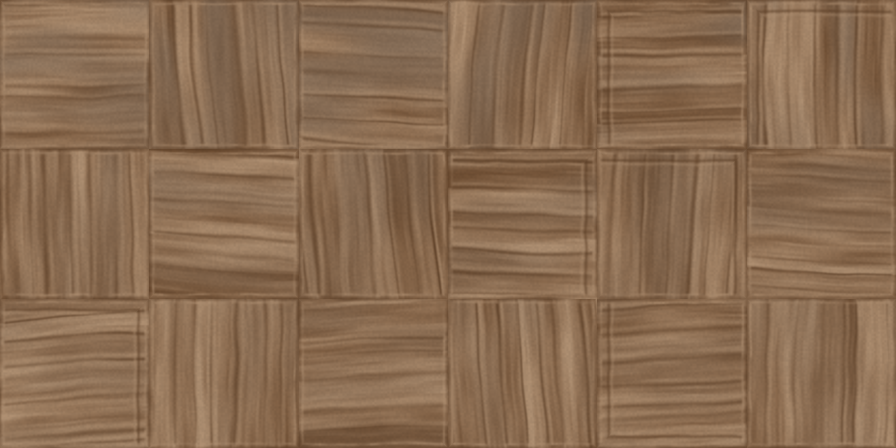
Write a Shadertoy shader that draws this texture.

```glsl
// Basket-weave wood parquet: square tiles whose grain turns a quarter from one
// to the next. Each tile is cut into uneven slats by nearly straight grooves,
// streaked with stretched value noise, then framed by thin worn joints.

#define TILES vec2(6.0, 3.0)  // repeats across and down
#define SLATS 6.5             // mean number of slats in a tile
#define WARP 0.040            // waviness of the grain
#define SLANT 0.09            // largest lean of the grain
#define GROOVE 0.085          // groove width, in slats
#define JOINT 0.010           // half width of the joint, in tiles
#define INSET 0.075           // distance of the corner trim from the edge
#define STREAK 1.05           // contrast of the grain streaks
#define SLAT_TONE 0.50        // contrast between slats
#define MOTTLE 0.38           // contrast of the broad patches

const vec3 DARK_WOOD  = vec3(0.425, 0.300, 0.195);
const vec3 MID_WOOD   = vec3(0.550, 0.425, 0.315);
const vec3 LIGHT_WOOD = vec3(0.670, 0.550, 0.435);
const vec3 GREY_WOOD  = vec3(0.475, 0.395, 0.325);
const vec3 JOINT_WOOD = vec3(0.350, 0.235, 0.140);

float hash(vec2 p) {
    vec3 q = fract(vec3(p.xyx) * 0.1031);
    q += dot(q, q.yzx + 33.33);
    return fract((q.x + q.y) * q.z);
}

float noise(vec2 p) {
    vec2 i = floor(p), f = fract(p);
    f = f * f * (3.0 - 2.0 * f);
    return mix(mix(hash(i), hash(i + vec2(1, 0)), f.x),
               mix(hash(i + vec2(0, 1)), hash(i + vec2(1, 1)), f.x), f.y);
}

// Soft line: 1 at distance zero, fading out over the given width
float line(float d, float width) {
    return exp(-d * d / (width * width));
}

// x: groove depth, y: ridge light beside it, z: random tone of the slat
vec3 slats(vec2 g, float seed) {
    float x = g.y * SLATS, cell = floor(x);
    float depth = 0.0, ridge = 0.0, tone = 0.0;
    for (float k = -1.0; k <= 2.0; k++) {
        float id = cell + k;
        vec2 key = vec2(id + 20.0, seed);
        float d = x - id - 0.75 * (hash(key) - 0.5);
        float strength = mix(0.3, 1.0, hash(key + 7.3));
        strength *= mix(0.4, 1.0, noise(vec2(g.x * 3.0 + id * 9.1, seed)));
        float width = GROOVE * mix(0.7, 1.5, hash(key + 3.7));
        depth = max(depth, strength * line(d, width));
        ridge = max(ridge, strength * line(d - 2.0 * width, 1.2 * width));
        tone = mix(tone, hash(key + 11.9), smoothstep(-0.06, 0.06, d));
    }
    return vec3(depth, ridge, tone);
}

void mainImage(out vec4 fragColor, in vec2 fragCoord) {
    vec2 uv = fragCoord / iResolution.xy;
    vec2 p = uv * TILES;
    vec2 tile = floor(p), q = fract(p);
    float seed = 3.0 + tile.x * 17.0 + tile.y * 131.0;
    float px = TILES.y / iResolution.y;

    // Grain space: x runs along the grain, y across it
    bool across = mod(tile.x + tile.y, 2.0) < 0.5;
    vec2 g = across ? q : q.yx;
    float lean = SLANT * (hash(vec2(seed, 5.0)) - 0.5);
    g.y += lean * (g.x - 0.5) * 2.0;
    g.y += WARP * (noise(vec2(g.x * 1.8, g.y * 3.0) + seed) - 0.5);
    g.y += 0.3 * WARP * (noise(vec2(g.x * 5.0, g.y * 7.0) + seed) - 0.5);

    // Slat tones and streaks of falling width
    vec3 slat = slats(g, seed);
    float streak = 0.40 * noise(vec2(g.x * 1.3, g.y * 11.0) + seed)
                 + 0.35 * noise(vec2(g.x * 2.4, g.y * 27.0) + seed * 1.7)
                 + 0.25 * noise(vec2(g.x * 4.0, g.y * 56.0) + seed * 2.3);
    float mottle = 0.6 * noise(p * 1.6 + 40.0) + 0.4 * noise(p * 4.5 + 90.0) - 0.5;
    float tone = 0.53 + SLAT_TONE * (slat.z - 0.5) + STREAK * (streak - 0.5)
               + MOTTLE * mottle + 0.20 * (hash(vec2(seed, 2.0)) - 0.5);
    vec3 col = mix(DARK_WOOD, MID_WOOD, clamp(2.0 * tone, 0.0, 1.0));
    col = mix(col, LIGHT_WOOD, clamp(2.0 * tone - 1.0, 0.0, 1.0));

    // Grey patina, stronger toward the top
    float patina = smoothstep(0.2, 0.9, noise(vec2(g.x * 1.5, g.y * 6.0) + seed * 3.1));
    col = mix(col, GREY_WOOD, patina * (0.18 + 0.55 * uv.y * uv.y));

    // Grooves and ridges, fading near the tile edge
    vec2 e = min(q, 1.0 - q);
    float inside = smoothstep(0.01, 0.04, min(e.x, e.y));
    col = mix(col, JOINT_WOOD, 0.70 * slat.x * inside);
    col = mix(col, LIGHT_WOOD, 0.60 * slat.y * inside);

    // L-shaped trim on a random corner of a few tiles
    vec2 flip = step(0.5, vec2(hash(vec2(seed, 8.0)), hash(vec2(seed, 9.0))));
    vec2 c = mix(q, 1.0 - q, flip);
    float wobble = 0.012 * (noise(p * 9.0) - 0.5);
    float trim = min(c.x, c.y) - INSET + wobble;
    float hasTrim = step(0.65, hash(vec2(seed, 12.0))) * inside;
    col = mix(col, JOINT_WOOD, 0.45 * hasTrim * line(trim, 0.012));
    col = mix(col, LIGHT_WOOD, 0.35 * hasTrim * line(trim - 0.024, 0.012));

    // Worn joints between tiles
    float edge = min(e.x, e.y) + 0.8 * wobble;
    float wear = mix(0.25, 1.0, noise(p * 6.0 + 13.0));
    float rim = line(edge - 0.027, 0.010) * noise(p * 14.0 + 71.0);
    col = mix(col, LIGHT_WOOD, 0.60 * rim);
    float joint = 1.0 - smoothstep(JOINT - 0.008 - px, JOINT + 0.006 + px, edge);
    col = mix(col, JOINT_WOOD, 0.70 * wear * joint);

    // Fine pores
    col *= 1.0 + 0.06 * (noise(p * 70.0) - 0.5);
    fragColor = vec4(col, 1.0);
}
```
